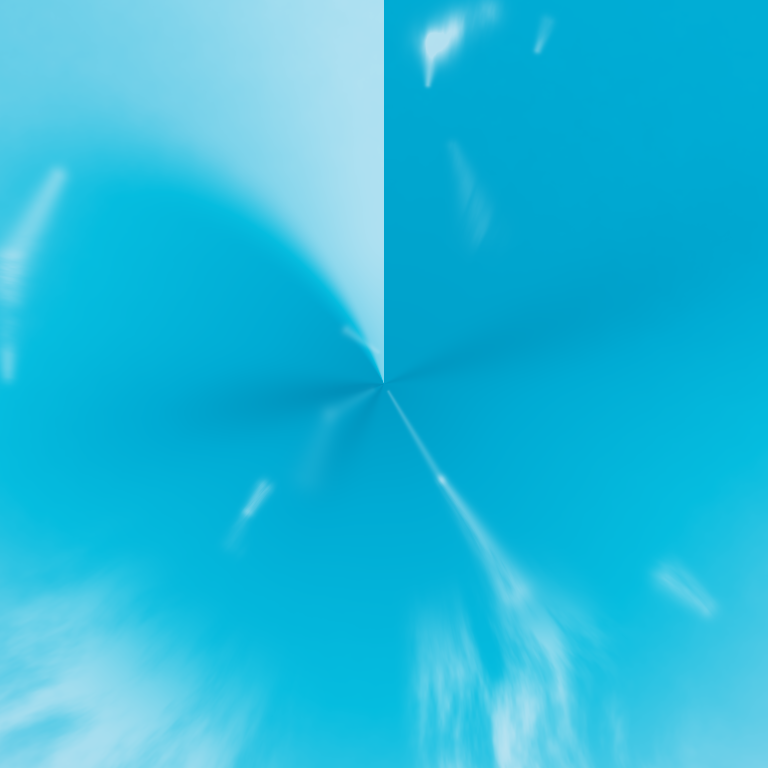
This background is drawn by a Shadertoy shader. Its source:

```glsl
// A cloudy sky wrapped around the canvas centre, with a hard seam at the top.
// Tone is built from angle and radius, then mapped through a cyan ramp;
// thin clouds are soft tapered strokes and fans, torn by radial fibre noise.

const float TAU = 6.2831853;
const vec2 CENTRE = vec2(0.5);

// Sky ramp from deep to pale, and the cloud tint
const vec3 DEEP   = vec3(0.00, 0.565, 0.73);
const vec3 MID    = vec3(0.00, 0.67, 0.83);
const vec3 BRIGHT = vec3(0.02, 0.74, 0.875);
const vec3 PALE   = vec3(0.42, 0.81, 0.91);
const vec3 HAZE   = vec3(0.72, 0.89, 0.95);
const vec3 CLOUD  = vec3(0.78, 0.90, 0.95);

const float CORE_TONE = 0.10;     // tone at the centre
const float TONE_SLOPE = 0.95;    // brightening per unit of radius
const float FIBRE_COUNT = 64.0;   // fibres around the full turn
const float FIBRE_LENGTH = 6.0;   // noise cells per unit of radius
const float GRAIN = 0.025;        // mottling of the sky tone

float hash(vec2 p) {
    return fract(sin(dot(p, vec2(127.1, 311.7))) * 43758.5453);
}

float noise(vec2 p) {
    vec2 i = floor(p), f = fract(p);
    f = f * f * (3.0 - 2.0 * f);
    return mix(mix(hash(i), hash(i + vec2(1, 0)), f.x),
               mix(hash(i + vec2(0, 1)), hash(i + vec2(1, 1)), f.x), f.y);
}

float fbm(vec2 p) {
    float sum = 0.0, gain = 0.5;
    for (int i = 0; i < 5; i++) {
        sum += gain * noise(p);
        p = p * 2.03 + 17.3;
        gain *= 0.5;
    }
    return sum;
}

float bell(float x, float middle, float width) {
    float t = (x - middle) / width;
    return exp(-t * t);
}

// Soft stroke from a to b whose width changes along its length
float stroke(vec2 p, vec2 a, vec2 b, float widthA, float widthB) {
    vec2 ab = b - a;
    float h = clamp(dot(p - a, ab) / dot(ab, ab), 0.0, 1.0);
    return bell(length(p - a - ab * h), 0.0, mix(widthA, widthB, h));
}

vec3 skyRamp(float tone) {
    float t = clamp(tone, 0.0, 1.0) * 4.0;
    vec3 c = mix(DEEP, MID, clamp(t, 0.0, 1.0));
    c = mix(c, BRIGHT, clamp(t - 1.0, 0.0, 1.0));
    c = mix(c, PALE, clamp(t - 2.0, 0.0, 1.0));
    return mix(c, HAZE, clamp(t - 3.0, 0.0, 1.0));
}

// Sky tone; u is the unsigned turn from the top, 0 to 0.5
float skyTone(float u, float r, float leftSide) {
    float sweep = CORE_TONE + TONE_SLOPE * r;
    float right = mix(0.15 + 0.20 * r, sweep, smoothstep(0.16, 0.33, u));
    right -= 0.09 * bell(u, 0.20, 0.035) * (1.0 - 0.6 * r);

    float left = sweep - 0.16 * bell(u, 0.275, 0.04) * exp(-2.0 * r * r);
    left -= 0.09 * bell(u, 0.41, 0.04) * bell(r, 0.0, 0.2);
    float wedgeEdge = 0.07 + 0.145 * r;
    float wedge = 1.0 - smoothstep(wedgeEdge - 0.035, wedgeEdge + 0.025, u);
    float wedgeTone = mix(0.97, 0.74, smoothstep(0.0, 0.14, u));
    wedgeTone *= mix(0.85, 1.0, smoothstep(0.0, 0.2, r));
    return mix(right, mix(left, wedgeTone, wedge), leftSide);
}

// Separate wisps, each with its own strength
float wisps(vec2 p) {
    float w = 0.75 * stroke(p, vec2(0.63, 0.985), vec2(0.57, 0.945), 0.020, 0.025);
    w += 0.5 * stroke(p, vec2(0.563, 0.945), vec2(0.557, 0.89), 0.014, 0.004);
    w += 0.5 * stroke(p, vec2(0.713, 0.972), vec2(0.70, 0.935), 0.008, 0.005);
    w += 0.15 * stroke(p, vec2(0.59, 0.81), vec2(0.63, 0.70), 0.008, 0.025);
    w += 0.5 * stroke(p, vec2(0.87, 0.25), vec2(0.92, 0.21), 0.020, 0.014);
    w += 0.6 * stroke(p, vec2(0.343, 0.365), vec2(0.325, 0.335), 0.011, 0.008);
    w += 0.3 * stroke(p, vec2(0.32, 0.33), vec2(0.303, 0.29), 0.008, 0.012);
    w += 0.4 * stroke(p, vec2(0.075, 0.77), vec2(0.01, 0.65), 0.014, 0.028);
    w += 0.35 * stroke(p, vec2(0.01, 0.65), vec2(0.01, 0.51), 0.022, 0.010);
    w += 0.4 * stroke(p, vec2(0.575, 0.375), vec2(0.67, 0.23), 0.007, 0.022);
    return w;
}

// Fine lines that stay smooth near the centre
float threads(vec2 p) {
    float t = 0.28 * stroke(p, vec2(0.506, 0.49), vec2(0.575, 0.375), 0.002, 0.006);
    t += 0.3 * stroke(p, vec2(0.452, 0.57), vec2(0.492, 0.542), 0.007, 0.003);
    t += 0.10 * stroke(p, vec2(0.485, 0.492), vec2(0.43, 0.46), 0.004, 0.012);
    return t + 0.09 * stroke(p, vec2(0.43, 0.46), vec2(0.40, 0.38), 0.012, 0.022);
}

void mainImage(out vec4 fragColor, in vec2 fragCoord) {
    vec2 p = fragCoord / iResolution.xy;
    vec2 d = p - CENTRE;
    float r = length(d);
    float turn = fract(atan(d.x, d.y) / TAU);
    float leftSide = clamp(0.5 - d.x * iResolution.x, 0.0, 1.0);
    float tone = skyTone(min(turn, 1.0 - turn), r, leftSide);
    tone += GRAIN * (fbm(p * 45.0) - 0.5) * smoothstep(0.05, 0.5, r);

    // Radial fibres and the two cloud fans along the bottom
    float fibre = fbm(vec2(turn * FIBRE_COUNT + 1.5 * noise(p * 7.0), r * FIBRE_LENGTH));
    float torn = smoothstep(0.22, 0.72, fibre);
    float rightFan = smoothstep(0.365, 0.42, turn) * (1.0 - smoothstep(0.475, 0.495, turn));
    rightFan *= smoothstep(0.25, 0.47, r);
    float leftFan = smoothstep(0.525, 0.58, turn) * (1.0 - smoothstep(0.64, 0.69, turn));
    leftFan *= smoothstep(0.34, 0.60, r);
    float cloud = (0.95 * rightFan + 0.75 * leftFan) * torn;
    cloud += wisps(p) * (0.3 + torn) + threads(p);

    fragColor = vec4(mix(skyRamp(tone), CLOUD, clamp(cloud, 0.0, 0.9)), 1.0);
}
```
